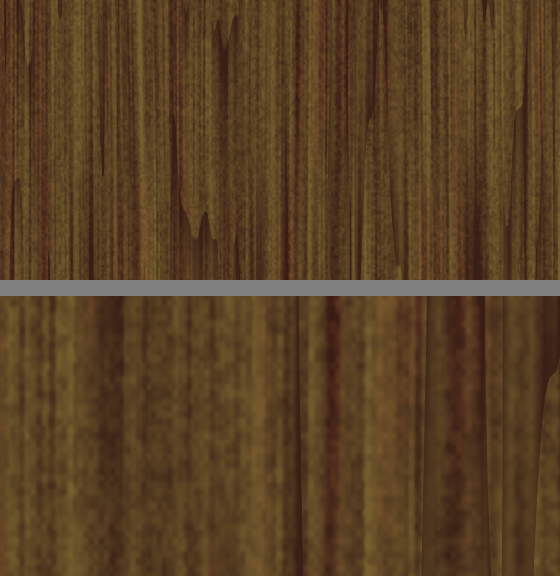
Top, the full canvas; bottom, a detail of the centre.
Give the GLSL for this texture, as a Shadertoy shader.

```glsl
// Dark wood veneer with upright grain: stretched noise is cut into growth
// layers, each fading slowly to dark and ending in a crisp, pointed edge.
// Fine streaks, reddish stains and a small mottle are laid over the layers.

// Integer hash of a lattice cell, 0 to 1
float hash(ivec2 cell) {
    uvec2 u = uvec2(cell);
    uint h = u.x * 1597334677u ^ u.y * 3812015801u;
    h = (h ^ (h >> 15)) * 2246822519u;
    h = (h ^ (h >> 13)) * 3266489917u;
    return float((h ^ (h >> 16)) >> 8) / 16777216.0;
}

// Value noise with quintic blending
float noise(vec2 p) {
    ivec2 i = ivec2(floor(p));
    vec2 f = fract(p);
    f = f * f * f * (f * (f * 6.0 - 15.0) + 10.0);
    float low = mix(hash(i), hash(i + ivec2(1, 0)), f.x);
    float high = mix(hash(i + ivec2(0, 1)), hash(i + ivec2(1, 1)), f.x);
    return mix(low, high, f.y);
}

// Darkness of the growth layers: slow rise, then a smoothed hard edge
float layerShade(vec2 p) {
    float height = 2.6 * noise(p * vec2(8.0, 0.28) + 11.3)
                 + 1.0 * noise(p * vec2(27.0, 0.6) + 37.2);
    float phase = fract(height);
    float edge = clamp(1.2 * fwidth(height), 0.001, 0.5);
    return pow(phase, 6.0) * smoothstep(0.0, edge, 1.0 - phase);
}

void mainImage(out vec4 fragColor, in vec2 fragCoord) {
    vec2 p = fragCoord / iResolution.y;

    // Gentle sideways drift of the fibres
    vec2 grain = p;
    grain.x += 0.025 * noise(p * vec2(4.0, 0.7) + 5.0);

    // Streaks from broad to hair-thin
    float broad = noise(grain * vec2(23.0, 0.5) + 71.0) - 0.5;
    float fine = noise(grain * vec2(62.0, 0.8) + 113.0) - 0.5;
    float hair = noise(grain * vec2(135.0, 1.4) + 151.0) - 0.5;

    // Small blotches of pores
    float mottle = 0.5 * noise(p * vec2(85.0, 62.0) + 191.0)
                 + 0.5 * noise(p * vec2(160.0, 120.0) + 233.0) - 0.5;

    float shade = layerShade(p);
    float tone = 0.56 + 0.27 * broad + 0.58 * fine + 0.58 * hair;
    tone += 0.6 * mottle * (1.0 - shade) - 0.58 * shade;
    tone = clamp(tone, -0.06, 1.1);

    vec3 darkWood = vec3(0.235, 0.135, 0.09);
    vec3 lightWood = vec3(0.44, 0.35, 0.172);
    vec3 color = mix(darkWood, lightWood, tone);

    // Reddish stains along some fibres
    float stain = noise(grain * vec2(34.0, 1.3) + 277.0) + 0.5 * mottle;
    stain = smoothstep(0.55, 0.95, stain) * (1.0 - shade);
    color += stain * vec3(0.008, -0.026, -0.004);

    fragColor = vec4(color, 1.0);
}
```
